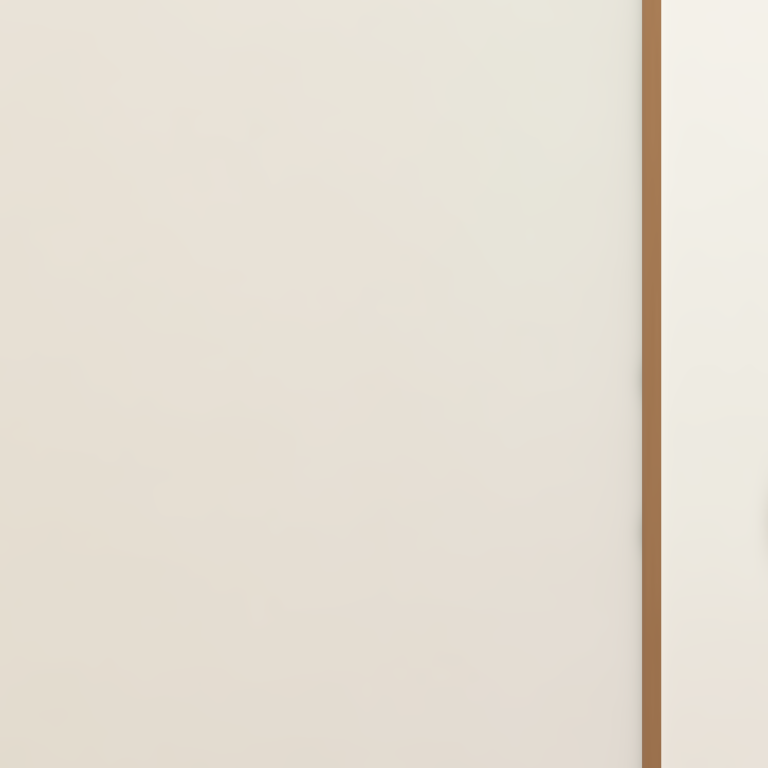
Give the GLSL for this texture, as a Shadertoy shader.

```glsl
float hash(vec2 p) {
    vec3 q = fract(vec3(p.xyx) * 0.1031);
    q += dot(q, q.yzx + 33.33);
    return fract((q.x + q.y) * q.z);
}

float valueNoise(vec2 p) {
    vec2 cell = floor(p);
    vec2 f = fract(p);
    f = f * f * (3.0 - 2.0 * f);
    float low = mix(hash(cell), hash(cell + vec2(1.0, 0.0)), f.x);
    float high = mix(hash(cell + vec2(0.0, 1.0)), hash(cell + 1.0), f.x);
    return mix(low, high, f.y);
}

// Soft elliptical spot, one at its centre
float spot(vec2 p, vec2 center, vec2 radius) {
    vec2 d = (p - center) / radius;
    return exp(-dot(d, d));
}

// Blend of four corner colours
vec3 cornerBlend(vec2 t, vec3 bottomLeft, vec3 bottomRight, vec3 topLeft, vec3 topRight) {
    return mix(mix(bottomLeft, bottomRight, t.x), mix(topLeft, topRight, t.x), t.y);
}

// Antialiased vertical band
float band(float x, float left, float right, float blur) {
    return smoothstep(left - blur, left + blur, x)
         - smoothstep(right - blur, right + blur, x);
}

vec3 widePanel(vec2 uv, float edge) {
    vec3 color = cornerBlend(vec2(uv.x / edge, uv.y),
        vec3(0.888, 0.859, 0.808), vec3(0.888, 0.859, 0.825),
        vec3(0.914, 0.888, 0.845), vec3(0.916, 0.902, 0.863));
    color += vec3(0.004, 0.003, 0.002) * spot(uv, vec2(0.45, 0.55), vec2(0.4));
    color += vec3(-0.004, 0.007, 0.002) * spot(uv, vec2(0.69, 0.8), vec2(0.12, 0.3));

    // Uneven contact shadow beside the strip
    float gap = max(edge - uv.x, 0.0);
    float knots = spot(uv, vec2(edge, 0.505), vec2(0.1, 0.028))
                + spot(uv, vec2(edge, 0.305), vec2(0.1, 0.028))
                + 0.5 * spot(uv, vec2(edge, 0.86), vec2(0.1, 0.08));
    float shade = 0.025 * exp(-gap / 0.025) + (0.07 + 0.07 * knots) * exp(-gap / 0.007);
    return color - shade * vec3(1.05, 0.95, 0.98);
}

vec3 narrowPanel(vec2 uv, float edge) {
    vec3 bottom = vec3(0.912, 0.885, 0.848);
    vec3 middle = vec3(0.929, 0.917, 0.880);
    vec3 top = vec3(0.955, 0.944, 0.914);
    vec3 color = mix(bottom, middle, smoothstep(0.0, 0.4, uv.y));
    color = mix(color, top, smoothstep(0.3, 1.0, uv.y));

    // Pale rim by the strip and a dim patch at the far side
    color += 0.02 * exp(-max(uv.x - edge, 0.0) / 0.006);
    color -= vec3(0.06, 0.065, 0.07) * spot(uv, vec2(1.008, 0.32), vec2(0.016, 0.05));
    return color;
}

vec3 woodStrip(vec2 uv, float left, float right) {
    float across = clamp((uv.x - left) / (right - left), 0.0, 1.0);
    vec3 color = mix(vec3(0.605, 0.440, 0.300), vec3(0.660, 0.490, 0.335), uv.y);
    color += 0.012 * (valueNoise(vec2(uv.x * 180.0, uv.y * 12.0)) - 0.5);
    float rim = smoothstep(0.25, 0.0, across);
    return color + vec3(-0.025, -0.005, 0.02) * rim;
}

void mainImage(out vec4 fragColor, in vec2 fragCoord) {
    vec2 uv = fragCoord / iResolution.xy;
    float pixel = 1.0 / iResolution.x;
    float stripLeft = 0.836;
    float stripRight = 0.861;

    float side = step(0.5 * (stripLeft + stripRight), uv.x);
    vec3 color = mix(widePanel(uv, stripLeft), narrowPanel(uv, stripRight), side);

    // Faint plaster mottling
    float mottle = valueNoise(uv * 12.0) + 0.5 * valueNoise(uv * 42.0) - 0.75;
    color += mottle * vec3(0.003, 0.003, 0.005);

    float strip = band(uv.x, stripLeft, stripRight, 0.75 * pixel);
    color = mix(color, woodStrip(uv, stripLeft, stripRight), strip);

    fragColor = vec4(color, 1.0);
}
```
